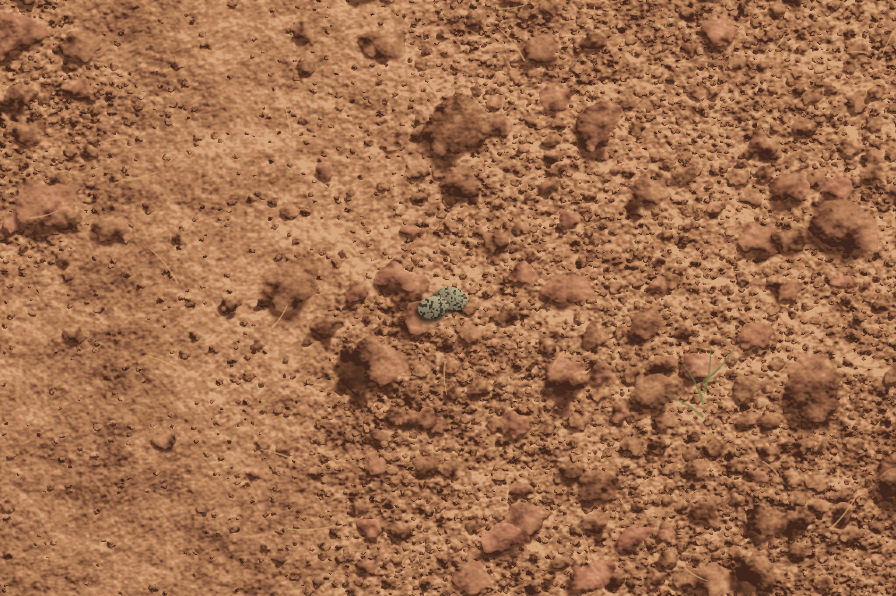
Reproduce this texture procedurally as a WebGL 1 fragment shader.

```glsl
precision highp float;
uniform vec2 u_resolution;
#define SMALLEST_CELL 0.014
#define CELL_GROWTH 1.8
#define STONE_DENSITY 0.62
#define SHADOW_DEPTH 0.8
#define SOIL_TONE 0.66
#define SOIL_RELIEF 6.5
#define STONE_GRAIN 2.4
#define STRAW_CELL 0.19
#define LIGHT vec3(0.28, 0.78, 0.56)

float hash(vec2 p) { return fract(sin(dot(p, vec2(127.1, 311.7))) * 43758.55); }
mat2 turn(float a) { return mat2(cos(a), -sin(a), sin(a), cos(a)); }
float noise(vec2 p) {
  vec2 i = floor(p), f = fract(p);
  f = f * f * (3.0 - 2.0 * f);
  return mix(mix(hash(i), hash(i + vec2(1.0, 0.0)), f.x),
             mix(hash(i + vec2(0.0, 1.0)), hash(i + vec2(1.0, 1.0)), f.x), f.y);
}
float fbm(vec2 p) {
  float sum = 0.0, amp = 0.5;
  for (int k = 0; k < 5; k++) {
    sum += amp * noise(p);
    p = mat2(1.68, 1.26, -1.26, 1.68) * p + 7.3;
    amp *= 0.6;
  }
  return sum;
}

// Smooth worn track on the left, broken ground elsewhere
float roughness(vec2 p) {
  float wobble = 0.24 * (noise(p * 6.0) - 0.5);
  float right = smoothstep(0.3, 0.7, p.x - 0.12 * p.y + wobble);
  float corner = (1.0 - smoothstep(0.06, 0.24, p.x + wobble)) * smoothstep(0.45, 0.65, p.y);
  return max(right, corner);
}

// Palette from deep shadow to sunlit dust
vec3 earth(float tone) {
  float t = clamp(tone, 0.0, 1.1) * 5.0;
  vec3 c = mix(vec3(0.26, 0.15, 0.105), vec3(0.44, 0.28, 0.19), min(t, 1.0));
  c = mix(c, vec3(0.58, 0.38, 0.27), clamp(t - 1.0, 0.0, 1.0));
  c = mix(c, vec3(0.67, 0.47, 0.32), clamp(t - 2.0, 0.0, 1.0));
  c = mix(c, vec3(0.75, 0.53, 0.37), clamp(t - 3.0, 0.0, 1.0));
  return mix(c, vec3(0.81, 0.61, 0.45), clamp(t - 4.0, 0.0, 1.5));
}

// One grid of angular, half buried stones; near rows overlap far ones
void addStones(vec2 p, float size, float px, float grain, inout float tone, inout float blush) {
  vec2 g = p * 3.4 / size;
  vec2 bump = vec2(noise(g), noise(g + 41.0)) - 0.5;
  bump += 0.5 * vec2(noise(g * 2.7), noise(g * 2.7 + 17.0)) - 0.25;
  vec2 w = p + size * 0.2 * bump;
  vec2 cell = floor(w / size);
  for (int j = 0; j < 3; j++) for (int i = 0; i < 3; i++) {
    vec2 id = cell + vec2(float(i) - 1.0, 1.0 - float(j));
    vec2 key = id + size * 900.0;
    float kind = hash(key + 9.1);
    vec2 center = (id + 0.2 + 0.6 * vec2(hash(key), hash(key + 5.3))) * size;
    float density = (STONE_DENSITY - size) * mix(0.13, 1.0, roughness(center));
    if (hash(key + 3.7) > density) continue;
    float radius = size * mix(0.16, 0.37, pow(hash(key + 13.9), 1.8));
    vec2 v = (w - center) / radius;
    mat2 spin = turn((kind - 0.5) * 2.4);
    vec2 q = abs(spin * (v * vec2(0.84, 1.12)));
    float d = mix(length(q), max(q.x, 0.5 * q.x + 0.87 * q.y), 0.65);
    float shadow = length((v + vec2(0.26, 0.55)) * vec2(0.84, 1.12));
    tone *= 1.0 - SHADOW_DEPTH * (1.0 - smoothstep(0.75, 1.15, shadow));
    float edge = max(px / radius, 0.06);
    float cover = 1.0 - smoothstep(1.0 - edge, 1.0 + edge, d);
    vec3 normal = normalize(vec3(v + bump * 1.7, 0.2 + sqrt(max(1.0 - d * d, 0.0))));
    float face = 0.55 + 0.62 * (dot(normal, LIGHT) - 0.5) + 0.3 * (kind - 0.5);
    tone = mix(tone, face + STONE_GRAIN * grain, cover * mix(0.75, 1.0, kind));
    blush = mix(blush, 0.7 * kind * kind * smoothstep(0.03, 0.1, size), cover);
  }
}

// Thin bent stalk, tapering from its root
float strand(vec2 p, vec2 root, float angle, float len, float width, float px) {
  vec2 q = turn(angle) * (p - root);
  float x = q.x / len;
  float off = abs(q.y - 0.22 * len * x * x) - width * (1.0 - 0.7 * x);
  return (1.0 - smoothstep(-0.5 * px, px, off)) * step(0.0, x) * step(x, 1.0);
}

void addEgg(vec2 p, vec2 center, float angle, float px, inout vec3 color) {
  vec2 q = turn(angle) * (p - center) / vec2(0.026, 0.019);
  color *= 1.0 - 0.6 * (1.0 - smoothstep(0.7, 1.3, length(q + vec2(0.2, 0.35))));
  float spots = smoothstep(0.42, 0.7, noise(p * 330.0) * 0.65 + noise(p * 170.0) * 0.35);
  vec3 shell = mix(vec3(0.68, 0.63, 0.5), vec3(0.3, 0.26, 0.19), spots);
  shell *= 0.85 + 0.3 * dot(q, LIGHT.xy);
  color = mix(color, shell, 1.0 - smoothstep(1.0 - px * 40.0, 1.0 + px * 40.0, length(q)));
}

void main() {
  float px = 1.0 / u_resolution.y, rough = roughness(gl_FragCoord.xy * px);
  vec2 p = gl_FragCoord.xy * px, soil = p * vec2(11.0, 14.0);
  // Crumbly soil, lit by its slope
  float slope = fbm(soil) - fbm(soil + LIGHT.xy * 0.065);
  float grain = slope + 0.12 * (noise(p * 170.0) - 0.5);
  float tone = SOIL_TONE + 0.05 * (1.0 - rough) + 0.4 * (noise(p * 5.0 + 3.0) - 0.5);
  tone += 0.25 * (noise(p * 21.0) - 0.5) + SOIL_RELIEF * mix(0.6, 1.0, rough) * grain;
  // Stones from crumbs to rocks
  float blush = 0.0, size = SMALLEST_CELL;
  for (int k = 0; k < 5; k++) {
    addStones(p, size, px, grain, tone, blush);
    size *= CELL_GROWTH;
  }
  vec3 color = earth(tone) * mix(vec3(1.0), vec3(1.0, 0.91, 1.02), blush);
  // Scattered dry straw
  for (int j = -1; j < 2; j++) for (int i = -1; i < 2; i++) {
    vec2 id = floor(p / STRAW_CELL) + vec2(float(i), float(j));
    vec2 root = (id + vec2(hash(id + 2.3), hash(id + 6.1))) * STRAW_CELL;
    float len = mix(0.025, 0.08, hash(id + 8.8));
    float stalk = strand(p, root, 6.28 * hash(id + 4.4), len, 0.0014, px);
    color = mix(color, vec3(0.83, 0.65, 0.43), 0.7 * stalk * step(hash(id + 1.9), 0.5));
  }
  // Tuft of green blades
  for (int k = 0; k < 4; k++) {
    float n = float(k);
    float blade = strand(p, vec2(1.18, 0.3 + 0.02 * n), 2.4 - 0.6 * n, 0.075, 0.002, px);
    color = mix(color, vec3(0.45, 0.5, 0.27), 0.7 * blade);
  }
  // Pair of speckled eggs
  addEgg(p, vec2(0.759, 0.499), -0.3, px, color);
  addEgg(p, vec2(0.727, 0.484), 0.15, px, color);
  gl_FragColor = vec4(color, 1.0);
}
```
